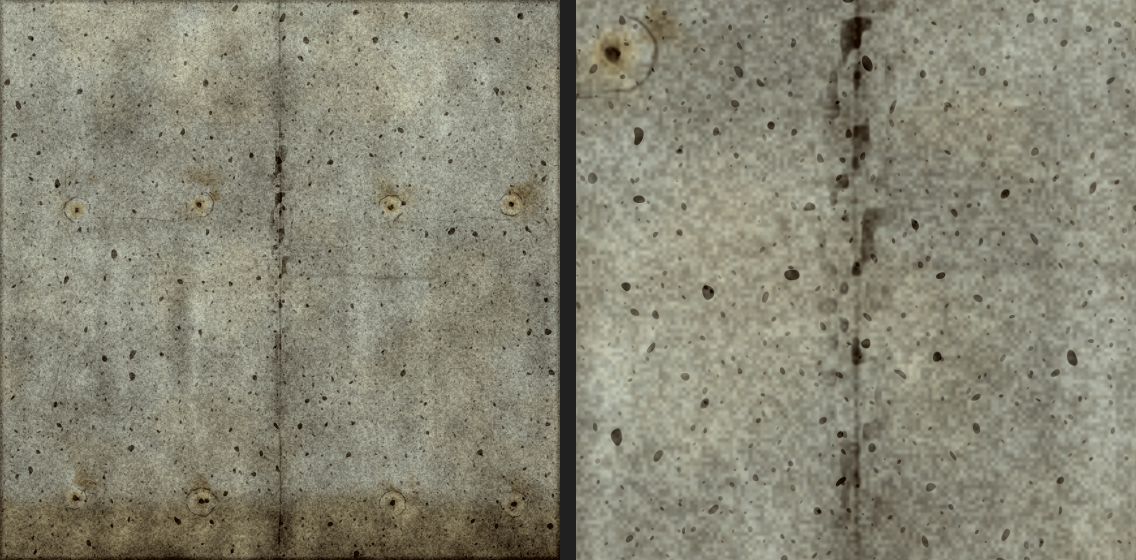
Left, the full canvas; right, a detail of the centre.
Give the GLSL for this texture, as a WebGL 1 fragment shader.

```glsl
precision highp float;
// Weathered concrete wall: a tone built from layered noise, streaks and grain
// is mapped onto a dark-to-light stone ramp. A seam, cracks, pores, tie holes
// and a damp brown foot are laid over that tone.
uniform vec2 u_resolution;

#define STONE_DARK vec3(0.24, 0.21, 0.16)
#define STONE_LIGHT vec3(0.65, 0.66, 0.60)
#define RUST_TINT vec3(1.07, 0.98, 0.80)
#define GRAIN 0.58
#define MOTTLE 0.42
#define STREAKS 0.34
#define CLOUDS 0.50
#define SEAM_X 0.5
#define FOOT_HEIGHT 0.105
#define TIE_RADIUS 0.028

float hash(vec2 p) {
  vec3 q = fract(p.xyx * 0.1031);
  q += dot(q, q.yzx + 33.33);
  return fract((q.x + q.y) * q.z);
}

float noise(vec2 p) {
  vec2 i = floor(p), f = fract(p);
  f = f * f * (3.0 - 2.0 * f);
  return mix(mix(hash(i), hash(i + vec2(1, 0)), f.x),
             mix(hash(i + vec2(0, 1)), hash(i + vec2(1, 1)), f.x), f.y);
}

float fbm(vec2 p) {
  float sum = 0.0, weight = 0.53;
  for (int i = 0; i < 4; i++) {
    sum += weight * noise(p);
    p = mat2(1.6, 1.2, -1.2, 1.6) * p + 17.3;
    weight *= 0.5;
  }
  return sum;
}

// Soft-edged coverage of the region where distance d is below r.
float cover(float d, float r, float soft) {
  return 1.0 - smoothstep(r - soft, r + soft, d);
}

// 1 between lo and hi, fading out over the given width.
float span(float v, float lo, float hi, float fade) {
  return smoothstep(lo - fade, lo + fade, v) * (1.0 - smoothstep(hi - fade, hi + fade, v));
}

// One random, slightly stretched pit in a share of the grid cells.
float pores(vec2 uv, float cells, float share, float radius, float aa) {
  vec2 id = floor(uv * cells);
  vec2 center = 0.25 + 0.5 * vec2(hash(id + 3.1), hash(id + 47.7));
  vec2 d = (fract(uv * cells) - center) / cells;
  d.x += d.y * (hash(id + 71.3) - 0.5);
  d.y *= mix(0.6, 1.1, hash(id + 13.9));
  float size = radius * mix(0.4, 1.0, pow(hash(id + 29.5), 2.0));
  return cover(length(d), size, aa) * step(hash(id + 91.1), share);
}

void main() {
  vec2 uv = gl_FragCoord.xy / u_resolution;
  float aa = 0.8 / min(u_resolution.x, u_resolution.y);
  float fine = noise(uv * 430.0), coarse = noise(uv * 190.0 + 9.0);
  float blotch = fbm(uv * 22.0 + 5.0), cloud = fbm(uv * 4.0 + 2.0);
  vec2 warped = uv + 0.004 * (vec2(noise(uv * 120.0), noise(uv * 120.0 + 40.0)) - 0.5);

  // Stone body: clouds, vertical streaks, mottling and grain
  float tone = mix(0.69, 0.82, smoothstep(0.25, 0.8, uv.y));
  tone += CLOUDS * (cloud - 0.5) + MOTTLE * (blotch - 0.5);
  tone += STREAKS * (fbm(vec2(uv.x * 28.0, uv.y * 2.5)) - 0.5);
  tone += GRAIN * (0.65 * (fine - 0.5) + 0.45 * (coarse - 0.5));
  float rust = 0.25 * smoothstep(0.5, 0.7, fbm(uv * 6.0 + 31.0));

  // Pale drips
  for (int i = 0; i < 3; i++) {
    float x = 0.15 + 0.195 * float(i) + 0.012 * (noise(vec2(uv.y * 14.0, float(i))) - 0.5);
    tone += 0.16 * exp(-pow((uv.x - x) / 0.012, 2.0)) * span(uv.y, 0.26, 0.47, 0.06) * blotch * 1.6;
  }

  // Seam: thin joint, shaded band, pale left lip and rough pitting
  float joint = uv.x - SEAM_X - 0.004 * (noise(vec2(uv.y * 25.0, 4.0)) - 0.5);
  float wear = smoothstep(0.25, 0.75, noise(vec2(uv.y * 22.0, 8.0)));
  tone -= 0.34 * cover(abs(joint), 0.0014, 0.0018) * (0.35 + 0.65 * wear);
  tone -= 0.12 * exp(-pow(joint / 0.012, 2.0));
  tone += 0.20 * exp(-pow((joint + 0.013) / 0.007, 2.0)) * span(uv.y, 0.7, 0.93, 0.08) * wear;
  float rough = exp(-pow(joint / 0.018, 2.0)) * (0.25 + span(uv.y, 0.4, 0.75, 0.1));
  tone -= 0.55 * rough * smoothstep(0.56, 0.8, noise(uv * vec2(150.0, 95.0)));

  // Horizontal pour line and hairline cracks
  float pour = abs(uv.y - 0.505 - 0.008 * (noise(vec2(uv.x * 16.0, 2.0)) - 0.5));
  tone -= 0.20 * cover(pour, 0.003, 0.004) * span(uv.x, 0.52, 0.78, 0.03) * (0.5 + coarse);
  float upright = abs(uv.x - 0.105 - 0.11 * (fbm(vec2(uv.y * 6.0, 3.0)) - 0.4));
  float level = abs(uv.y - 0.609 - 0.016 * (fbm(vec2(uv.x * 20.0, 6.0)) - 0.5));
  tone -= 0.30 * cover(upright, 0.0006, aa) * span(uv.y, 0.22, 0.70, 0.04) * blotch * 1.5;
  tone -= 0.34 * cover(level, 0.0008, aa) * span(mod(uv.x, 0.5625), 0.16, 0.35, 0.02) * blotch * 1.5;

  // Damp brown foot
  float foot = 1.0 - smoothstep(-0.035, 0.035, uv.y - FOOT_HEIGHT - 0.07 * (cloud - 0.5) - 0.05 * (blotch - 0.5));
  tone -= foot * (0.36 + 0.22 * smoothstep(0.06, 0.0, uv.y) * 1.0 - 0.3 * (blotch - 0.5));
  rust = max(rust, 0.8 * foot);

  // Tie holes: stained, ringed plugs in two rows on both panels
  for (int i = 0; i < 8; i++) {
    float k = float(i), column = mod(k, 4.0), row = floor(k / 4.0);
    float chance = hash(vec2(k, 5.0));
    vec2 d = warped - vec2(0.14 + 0.5625 * floor(column / 2.0) + 0.216 * mod(column, 2.0), 0.63 - 0.525 * row);
    d -= 0.012 * (vec2(chance, hash(vec2(k, 8.0))) - 0.5);
    float r = length(d * vec2(1.0, 1.08)), ring = TIE_RADIUS * mix(0.75, 1.0, chance);
    float broken = smoothstep(0.3, 0.6, noise(d * 65.0 + k * 7.0));
    float stain = exp(-pow(length(d - vec2(0.008, 0.018)) / 0.038, 2.0)) * smoothstep(0.42, 0.62, fbm(uv * 26.0 + k));
    tone -= 0.38 * stain * smoothstep(0.6 * ring, ring, r);
    tone += 0.09 * cover(r, ring, 0.003);
    tone -= 0.48 * cover(abs(r - ring), 0.0011, 0.0015) * broken;
    tone -= 0.30 * cover(r, 0.010, 0.005) + 0.75 * cover(r, 0.0048, 0.0015);
    rust = max(rust, max(stain, cover(r, 0.014, 0.008)));
  }

  // Pores and worn outer edges
  tone -= 0.80 * pores(warped, 23.0, 0.40, 0.0052, aa);
  tone -= 0.55 * pores(warped + 0.37, 62.0, 0.32, 0.0026, aa);
  tone -= 0.40 * pores(uv + 0.71, 120.0, 0.22, 0.0015, aa);
  vec2 border = min(uv, 1.0 - uv);
  tone -= 0.45 * (1.0 - smoothstep(0.0, 0.009, min(border.x, border.y) - 0.004 * (coarse - 0.5)));

  vec3 color = mix(STONE_DARK, STONE_LIGHT, clamp(tone, -0.4, 1.25));
  color *= mix(vec3(1.0), RUST_TINT, rust);
  color += 0.016 * (noise(uv * 300.0 + 70.0) + fbm(uv * 9.0 + 60.0) - 1.0) * vec3(1.0, 0.0, -1.0);
  gl_FragColor = vec4(clamp(color, 0.0, 1.0), 1.0);
}
```
